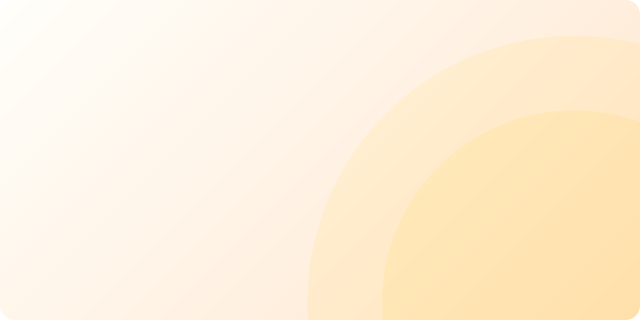
Write a Shadertoy shader that draws this background.

```glsl
// A warm cream card with rounded corners and two translucent amber discs.
// A three-stop diagonal gradient forms the base; distance functions shape
// the concentric discs and the card. Lengths are in canvas heights.

#define DISC_RIGHT_INSET 0.206
#define DISC_HEIGHT 0.055
#define OUTER_RADIUS 0.833
#define INNER_RADIUS 0.600
#define OUTER_OPACITY 0.13
#define INNER_OPACITY 0.15
#define CORNER_RADIUS 0.045

const vec3 IVORY = vec3(1.0, 0.997, 0.980);
const vec3 CREAM = vec3(1.0, 0.951, 0.896);
const vec3 PEACH = vec3(1.0, 0.894, 0.800);
const vec3 AMBER = vec3(1.0, 0.835, 0.310);
const vec3 PAGE = vec3(1.0);

// Antialiased coverage of a signed distance, about one pixel wide.
float coverage(float dist) {
    return clamp(0.5 - dist * iResolution.y, 0.0, 1.0);
}

float roundedBox(vec2 p, vec2 halfSize, float radius) {
    vec2 q = abs(p) - halfSize + radius;
    return length(max(q, 0.0)) + min(max(q.x, q.y), 0.0) - radius;
}

vec3 diagonalGradient(float t) {
    vec3 firstHalf = mix(IVORY, CREAM, clamp(t * 2.0, 0.0, 1.0));
    return mix(firstHalf, PEACH, clamp(t * 2.0 - 1.0, 0.0, 1.0));
}

void mainImage(out vec4 fragColor, in vec2 fragCoord) {
    vec2 p = fragCoord / iResolution.y;
    vec2 size = vec2(iResolution.x / iResolution.y, 1.0);

    // Base gradient from the upper left to the lower right
    float t = (p.x + 1.0 - p.y) / (size.x + size.y);
    vec3 color = diagonalGradient(t);

    // Concentric translucent discs
    vec2 center = vec2(size.x - DISC_RIGHT_INSET, DISC_HEIGHT);
    float dist = length(p - center);
    color = mix(color, AMBER, OUTER_OPACITY * coverage(dist - OUTER_RADIUS));
    color = mix(color, AMBER, INNER_OPACITY * coverage(dist - INNER_RADIUS));

    // Rounded card on a white page
    float card = roundedBox(p - 0.5 * size, 0.5 * size, CORNER_RADIUS);
    fragColor = vec4(mix(PAGE, color, coverage(card)), 1.0);
}
```
